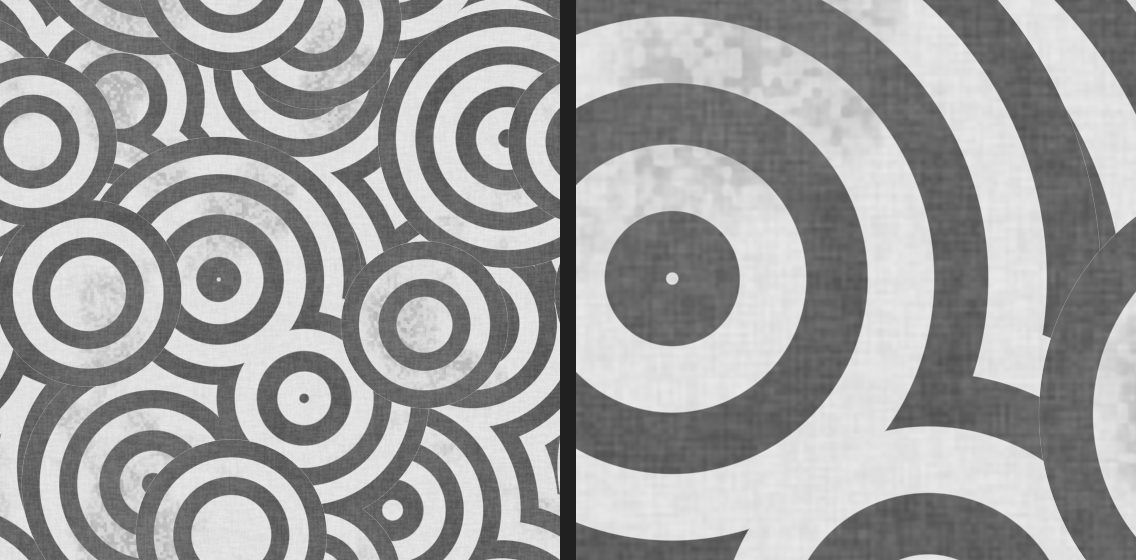
Left: the whole. Right: its middle third, enlarged.
Write a Shadertoy shader that draws this pattern.

```glsl
// Three random values per lattice cell
vec3 hash(vec2 cell, float seed) {
    vec3 q = fract((cell.xyx + seed * 17.3) * vec3(.1031, .1030, .0973));
    q += dot(q, q.yxz + 33.33);
    return fract((q.xxy + q.yzz) * q.zyx);
}

// Value noise with a whole number of cells across the tile
float noise(vec2 uv, vec2 cells, float seed) {
    vec2 p = uv * cells, i = floor(p), f = p - i;
    f *= f * (3. - 2. * f);
    vec2 a = mod(i, cells), b = mod(i + 1., cells);
    return mix(mix(hash(a, seed).x, hash(vec2(b.x, a.y), seed).x, f.x),
               mix(hash(vec2(a.x, b.y), seed).x, hash(b, seed).x, f.x), f.y);
}

float clouds(vec2 uv) {
    float sum = 0., amp = .5, cells = 5.;
    for (int k = 0; k < 6; k++) {
        sum += amp * noise(uv, vec2(cells), float(k) + 20.);
        amp *= .6;
        cells *= 2.;
    }
    return sum / 1.19;
}

const float RING = .067;  // one dark and one light band

// Cellular field of merged circles, counted in rings from their rims
float ringField(vec2 uv, float seed, float density) {
    const float CELLS = 3.;
    vec2 p = uv * CELLS, base = floor(p);
    float nearest = 99.;
    for (int y = -2; y <= 2; y++)
    for (int x = -2; x <= 2; x++) {
        vec2 cell = base + vec2(x, y);
        vec2 id = mod(cell, CELLS);
        vec3 h = hash(id, seed + 1.), kind = hash(id, seed + 7.);
        if (kind.x > density) continue;
        bool solid = kind.y < .4;
        float radius = solid ? mix(.045, .08, h.z) : mix(.07, .175, h.z);
        float s = (length(p - cell - .1 - .8 * h.xy) / CELLS - radius) / RING;
        s *= s < 0. ? .88 : 1.;  // inner rings are a little wider
        nearest = min(nearest, solid ? max(s, -.2) : s);
    }
    return nearest;
}

void mainImage(out vec4 fragColor, in vec2 fragCoord) {
    vec2 uv = fragCoord / iResolution.xy;
    float soft = .8 / (RING * min(iResolution.x, iResolution.y));

    // Stacked groups of rings, each upper group closed by a dark band
    float light = 0.;
    for (int k = 0; k < 3; k++) {
        float s = ringField(uv, float(k) * 3., k == 0 ? 1. : .5);
        float wave = abs(fract(s - .24) - .5);
        float band = 1. - smoothstep(.26 - soft, .26 + soft, wave);
        float cover = k == 0 ? 1. : 1. - smoothstep(1.48 - soft, 1.48 + soft, s);
        light = mix(light, band, cover);
    }

    // Worn cloth: cloudy stains, crossed threads and fine grain
    float cloud = clouds(uv);
    float weave = noise(uv, vec2(60, 400), 31.) + noise(uv, vec2(400, 60), 32.) - 1.;
    float grain = noise(uv, vec2(300), 33.) - .5;
    float speckle = smoothstep(.25, .75, noise(uv, vec2(170), 34.));
    float stain = smoothstep(.5, .72, cloud) * (.35 + .65 * speckle);

    float darkTone = .398 + .17 * (cloud - .5) + .05 * weave + .05 * grain;
    float lightTone = .885 - .17 * stain + .025 * weave + .025 * grain;
    fragColor = vec4(vec3(mix(darkTone, lightTone, light)), 1.);
}
```
